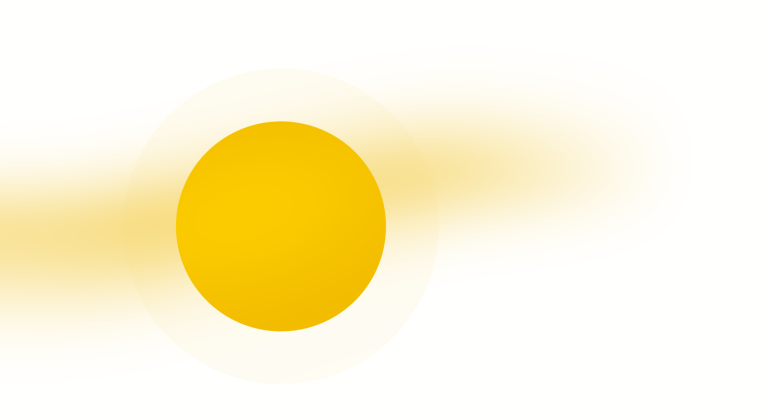
A Shadertoy shader for this background:

```glsl
// A golden disc with a pale halo, crossed by a soft, slightly rising band of light.
// The band is a bell curve around a bent axis, with its own width above and below;
// disc and halo are circles with smoothed edges. Lengths are in canvas heights.

#define SUN_CENTER vec2(0.669, 0.461)
#define SUN_RADIUS 0.250
#define HALO_RADIUS 0.376
#define HALO_STRENGTH 0.075
#define BAND_STRENGTH 0.62
#define BAND_END 1.70
#define PAPER vec3(1.0, 1.0, 0.998)
#define GLOW vec3(0.960, 0.827, 0.373)
#define SUN_LIGHT vec3(0.985, 0.797, 0.0)
#define SUN_DEEP vec3(0.950, 0.742, 0.0)

float bell(float x, float width) {
    float t = x / width;
    return exp(-t * t);
}

float disc(vec2 p, float radius, float pixel) {
    return 1.0 - smoothstep(-pixel, pixel, length(p) - radius);
}

// Amount of light in the band that runs across the canvas
float bandLight(vec2 p) {
    float axis = 0.44 + 0.15 * smoothstep(0.1, 1.2, p.x);
    float offset = p.y - axis;
    float fade = 1.0 - smoothstep(0.9, BAND_END, p.x);

    // Wider below on the left, narrowing toward the right
    float below = mix(0.176, 0.125, smoothstep(0.0, 1.4, p.x));
    float width = offset > 0.0 ? 0.135 : below;
    float core = BAND_STRENGTH + 0.10 * bell(p.x - 0.36, 0.2);
    float veil = 0.045 * bell(offset - 0.1, 0.16) * smoothstep(0.0, 0.8, p.x);
    return fade * core * bell(offset, width) + veil * sqrt(fade);
}

// Oval shading, brightest left of the middle and tilted with the band
vec3 sunColor(vec2 p) {
    vec2 d = p - vec2(-0.09, 0.03);
    d.y -= 0.18 * d.x;
    float shade = smoothstep(0.02, 0.29, length(d * vec2(0.55, 1.0)));
    return mix(SUN_LIGHT, SUN_DEEP, shade);
}

void mainImage(out vec4 fragColor, in vec2 fragCoord) {
    vec2 p = fragCoord / iResolution.y;
    vec2 fromSun = p - SUN_CENTER;
    float pixel = 0.75 / iResolution.y;

    vec3 color = mix(PAPER, GLOW, bandLight(p));
    color = mix(color, GLOW, HALO_STRENGTH * disc(fromSun, HALO_RADIUS, pixel));
    color = mix(color, sunColor(fromSun), disc(fromSun, SUN_RADIUS, pixel));

    fragColor = vec4(color, 1.0);
}
```
